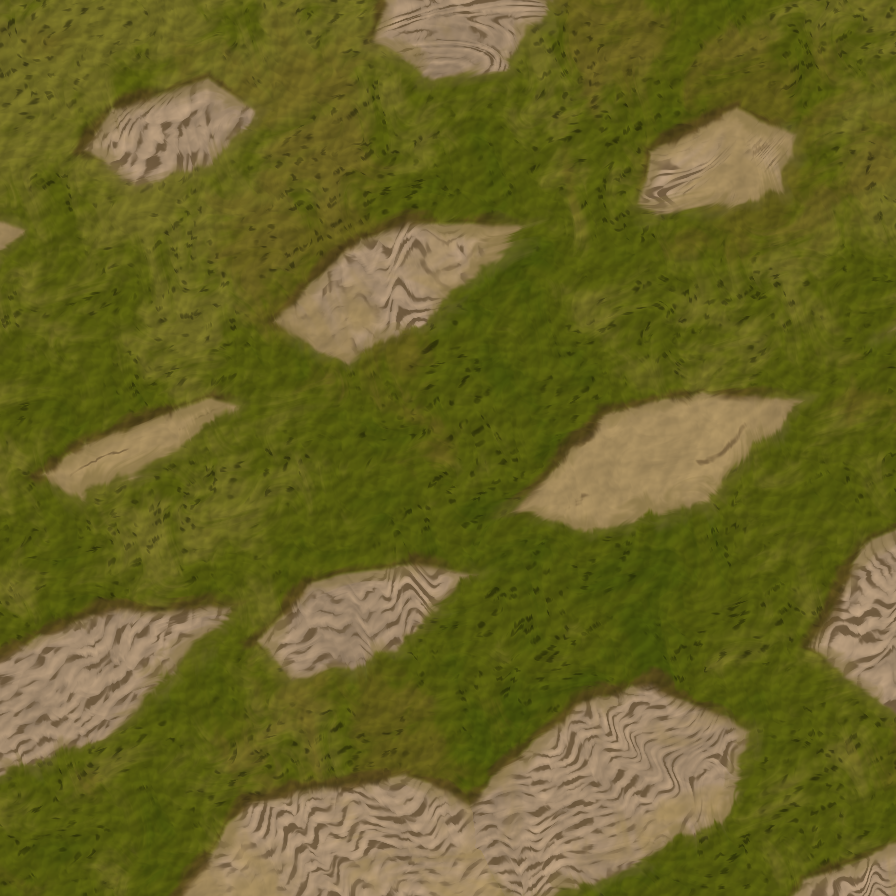
A WebGL 2 fragment shader for this texture:

```glsl
#version 300 es
precision highp float;
// Mown grass with worn, slanted slabs of rock showing through it.
// Slabs are jittered polygons on a tilted grid; tufts and furrows are
// embossed cellular noise, and broad colour patches are layered sines.

uniform vec2 u_resolution;
out vec4 fragColor;

const float TILT = 0.42;                   // slant of the slabs, radians
const float GRAIN_TILT = 0.70;             // slant of the furrows
const vec2 SLAB_CELL = vec2(0.40, 0.27);   // spacing along and across the slant
const vec2 SLAB_HALF = vec2(0.130, 0.058); // mean half size
const float SIDES = 6.0;
const float EDGE = 0.0035;                 // softness of slab outlines
const float RIM = 0.010;                   // width of bare soil above a slab
const vec2 FURROW_SCALE = vec2(32.0, 76.0);
const float TUFT_SCALE = 42.0;
const float TUFT_CONTRAST = 0.23;
const float FLECK_STRENGTH = 0.30;         // dark gaps between tufts

const vec3 GRASS_DEEP = vec3(0.270, 0.315, 0.045);
const vec3 GRASS_MID = vec3(0.325, 0.345, 0.055);
const vec3 GRASS_DRY = vec3(0.435, 0.415, 0.140);
const vec3 GRASS_BROWN = vec3(0.40, 0.345, 0.115);
const vec3 SOIL = vec3(0.32, 0.25, 0.11);
const vec3 SAND = vec3(0.65, 0.55, 0.37);
const vec3 ROCK = vec3(0.635, 0.54, 0.43);
const vec3 FURROW = vec3(0.37, 0.29, 0.18);
const vec3 WORN = vec3(0.50, 0.43, 0.25);

struct Slab { float dist; vec2 local; float seed; };

mat2 rotation(float a) { return mat2(cos(a), -sin(a), sin(a), cos(a)); }

vec2 hash2(vec2 p) {
  vec3 q = fract(vec3(p.xyx) * vec3(0.1031, 0.1030, 0.0973));
  q += dot(q, q.yzx + 33.33);
  return fract((q.xx + q.yz) * q.zy);
}

// Distance to the nearest scattered point
float cellular(vec2 p) {
  vec2 base = floor(p);
  float nearest = 4.0;
  for (int y = -1; y <= 1; y++)
    for (int x = -1; x <= 1; x++) {
      vec2 cell = base + vec2(x, y);
      vec2 d = cell + hash2(cell + 50.0) - p;
      nearest = min(nearest, dot(d, d));
    }
  return sqrt(nearest);
}

// Lit and shaded sides of cellular bumps
float relief(vec2 p, vec2 light) { return cellular(p + light) - cellular(p); }

float layeredSines(vec2 p) {
  float sum = 0.0, amp = 0.5;
  for (int i = 0; i < 5; i++) {
    p = rotation(1.1) * p * 1.75 + 1.7;
    p += 0.7 * sin(p.yx * 1.2);
    sum += amp * sin(p.x) * cos(p.y);
    amp *= 0.68;
  }
  return sum;
}

// Closest irregular slab; larger towards the bottom
Slab nearestSlab(vec2 uv) {
  vec2 p = rotation(TILT) * uv;
  vec2 base = floor(p / SLAB_CELL);
  Slab best = Slab(9.0, vec2(0.0), 0.0);
  for (int y = -1; y <= 1; y++)
    for (int x = -1; x <= 1; x++) {
      vec2 cell = base + vec2(x, y);
      vec2 h = hash2(cell + 17.0), g = hash2(cell + 91.0);
      float stagger = 0.25 * (mod(cell.y, 2.0) * 2.0 - 1.0);
      vec2 centre = (cell + 0.5 + vec2(stagger, 0.0) + 0.35 * (h - 0.5)) * SLAB_CELL;
      float height = (centre * rotation(TILT)).y;
      vec2 halfSize = SLAB_HALF * mix(1.5, 0.66, clamp(height, 0.0, 1.0));
      halfSize *= vec2(0.75 + 0.5 * g.x, 0.4 + 1.2 * g.y);
      vec2 q = p - centre;
      float d = -9.0;
      for (float k = 0.0; k < SIDES; k++) {
        vec2 r = hash2(cell * 7.0 + k * 13.0 + 200.0);
        float a = 6.2832 * (k + 0.7 * r.x) / SIDES;
        vec2 n = vec2(cos(a), sin(a)) / halfSize;
        d = max(d, (dot(n, q) - mix(0.75, 1.05, r.y)) / length(n));
      }
      if (d < best.dist) best = Slab(d, q / halfSize, hash2(cell + 333.0).x);
    }
  return best;
}

void main() {
  vec2 uv = gl_FragCoord.xy / u_resolution.y;
  float fine = layeredSines(uv * 22.0);
  float middle = layeredSines(uv * 9.0 + 2.0);
  float broad = layeredSines(uv * 2.4 + 4.0);
  float stain = layeredSines(uv * 4.0 + 11.0);

  // Grass: broad dry patches, then soft tufts and dark flecks
  float dry = 0.43 + 0.42 * broad + 0.30 * middle + 0.34 * fine + 0.2 * (uv.y - uv.x);
  vec3 grass = mix(GRASS_DEEP, GRASS_MID, smoothstep(-0.25, 0.3, dry));
  grass = mix(grass, GRASS_DRY, smoothstep(0.32, 0.85, dry));
  grass = mix(grass, GRASS_BROWN, 0.6 * smoothstep(0.2, 0.7, stain + 0.3 * fine));
  vec2 tufts = uv * TUFT_SCALE + 0.25 * fine;
  float tuft = relief(tufts, vec2(0.25, -0.3)) + 0.8 * relief(tufts * 2.3, vec2(-0.2, 0.3));
  float fleck = smoothstep(0.26, 0.08, cellular(tufts * vec2(1.1, 1.5) + 7.0 + 0.4 * fine));
  fleck *= smoothstep(-0.1, 0.45, middle - 0.6 * fine);
  grass *= 1.0 + TUFT_CONTRAST * tuft - FLECK_STRENGTH * fleck;

  // Rock: smooth sandy parts with a broken crack, rough parts with furrows
  Slab slab = nearestSlab(uv + 0.004 * vec2(fine, -fine));
  float dist = slab.dist + 0.007 * middle + 0.004 * fine;
  vec2 grain = rotation(GRAIN_TILT + 0.2 * broad) * uv * FURROW_SCALE + 0.4 * fine;
  float ridge = relief(grain, vec2(0.15, 0.4));
  float rough = smoothstep(0.42, 0.68, slab.seed + 0.3 * middle + 0.2 * stain);
  vec3 rock = mix(SAND, ROCK, rough) * (1.0 + 0.07 * middle + 0.06 * fine + 0.09 * tuft);
  rock *= 1.0 - 0.22 * rough * ridge;
  float cut = smoothstep(0.06, 0.36, ridge + 0.25 * middle);
  rock = mix(rock, FURROW, 0.72 * rough * cut);
  float crack = abs(slab.local.y + 0.15 + 0.12 * sin(4.0 * slab.local.x) + 0.16 * middle);
  float broken = smoothstep(-0.2, 0.25, middle + 0.5 * fine);
  rock = mix(rock, FURROW, 0.6 * broken * (1.0 - rough) * smoothstep(0.08, 0.01, crack));

  // Worn fringe, the slab, then broken bare soil on its upper side
  float upper = smoothstep(-0.1, 0.5, slab.local.y + 0.35 * fine);
  float soil = upper * smoothstep(RIM, 0.0, abs(dist - 0.3 * RIM) + 0.009 * fine);
  float fringe = smoothstep(0.018, -0.004, dist + 0.010 * fine) * (1.0 - upper);
  vec3 color = mix(grass, WORN, 0.4 * fringe);
  rock = mix(rock, WORN, 0.6 * smoothstep(-0.016, 0.0, dist + 0.012 * fine));
  color = mix(color, rock, smoothstep(EDGE, -EDGE, dist));
  color = mix(color, SOIL * (1.0 + 0.3 * tuft), 0.8 * soil);
  fragColor = vec4(color, 1.0);
}
```
